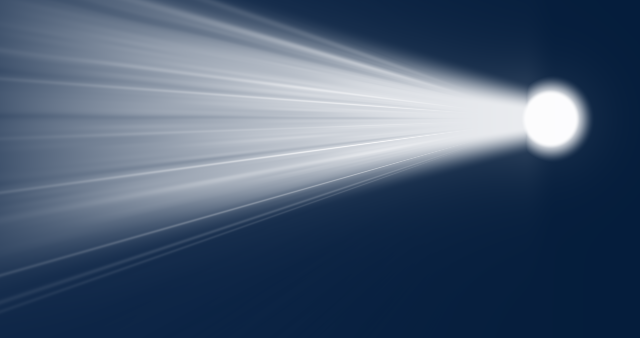
Reproduce this background procedurally as a Shadertoy shader.

```glsl
// A round lamp at the right throws a wide, streaky white beam across deep navy.

float hash(vec2 p) {
    return fract(sin(dot(p, vec2(127.1, 311.7))) * 43758.5453);
}

float noise(vec2 p) {
    vec2 i = floor(p), f = fract(p);
    f = f * f * (3.0 - 2.0 * f);
    return mix(mix(hash(i), hash(i + vec2(1, 0)), f.x),
               mix(hash(i + vec2(0, 1)), hash(i + vec2(1, 1)), f.x), f.y);
}

// Thin line of light leaving the lamp at a given slope
float ray(float slope, float target, float width) {
    float x = (slope - target) / width;
    return exp(-x * x);
}

void mainImage(out vec4 fragColor, in vec2 fragCoord) {
    vec2 uv = fragCoord / iResolution.xy;
    vec2 p = vec2(uv.x * 1.896, uv.y) - vec2(1.631, 0.648);
    float r = length(p);
    float d = -p.x;
    float reach = max(d, 0.0);
    float slope = p.y / max(d, 0.02);

    // Beam: soft upper and lower edges, dimming away from the lamp
    float upper = p.y - 0.052 - 0.225 * reach;
    float lower = -p.y - 0.05 - 0.205 * reach;
    float softUp = 0.035 + 0.085 * reach;
    float softLow = 0.035 + 0.06 * reach;
    float body = (1.0 - smoothstep(-softUp, softUp, upper))
               * (1.0 - smoothstep(-softLow, softLow, lower));
    float start = smoothstep(-0.02, 0.08, d);
    float fade = max(0.96 - 0.27 * reach * reach, 0.0);
    float light = body * fade * start;

    // Faint blue haze outside the edges
    float outside = max(max(upper, lower), 0.0);
    light += 0.13 * exp(-outside * 9.0) * (1.0 - body) * start;

    // Fine streaks fanned out from the lamp
    float streaks = 0.6 * noise(vec2(slope * 42.0, d * 2.5))
                  + 0.4 * noise(vec2(slope * 110.0 + 7.0, d * 4.0)) - 0.5;
    float away = smoothstep(0.2, 0.75, d);
    light += streaks * 0.16 * away * (body * fade + 0.06);

    // Distinct bright rays, with dark gaps beside them
    float glints = 0.16 * ray(slope, -0.134, 0.0035)
                 + 0.20 * ray(slope, -0.284, 0.0035)
                 + 0.13 * ray(slope, -0.333, 0.005)
                 + 0.10 * ray(slope, -0.350, 0.004)
                 + 0.10 * ray(slope, 0.073, 0.004)
                 + 0.09 * ray(slope, 0.125, 0.006)
                 + 0.07 * ray(slope, -0.184, 0.009)
                 + 0.06 * ray(slope, -0.036, 0.004)
                 + 0.14 * ray(slope, 0.285, 0.012)
                 + 0.10 * ray(slope, 0.345, 0.012);
    float gaps = 0.09 * ray(slope, -0.118, 0.007)
               + 0.06 * ray(slope, 0.088, 0.007)
               + 0.10 * ray(slope, 0.245, 0.012)
               + 0.06 * ray(slope, 0.005, 0.006);
    float rayFade = 1.0 - 0.45 * smoothstep(0.9, 1.65, d);
    light += (glints - gaps) * smoothstep(0.2, 0.6, d) * rayFade;

    // Lamp: blurred rim, wide dim glow and clean white disc
    float rim = 1.0 - smoothstep(0.068, 0.132, r);
    light = max(light, rim * 0.95);
    light += 0.09 * exp(-r * r * 40.0) * (1.0 - light);
    light = mix(light, 1.04, 1.0 - smoothstep(0.072, 0.088, r));

    vec3 navy = mix(vec3(0.045, 0.14, 0.27), vec3(0.02, 0.115, 0.235),
                    smoothstep(0.1, 1.0, uv.x));
    vec3 color = mix(navy, vec3(0.95, 0.955, 0.965), clamp(light, 0.0, 1.05));
    fragColor = vec4(color, 1.0);
}
```
